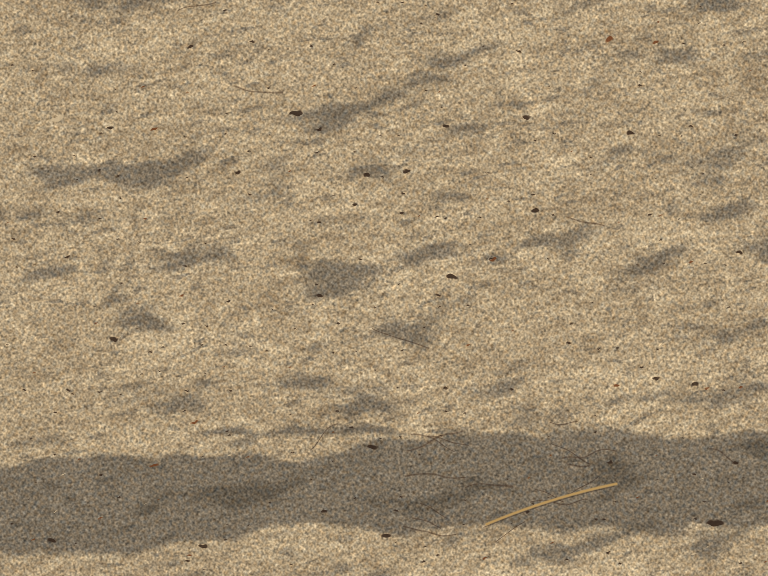
This texture is drawn by a Shadertoy shader. Its source:

```glsl
// Wind-worn beach sand with soft hollows, a broad shadow band, specks and dry twigs.
#define SAND_LIGHT vec3(0.745, 0.660, 0.525)
#define SAND_DARK vec3(0.565, 0.488, 0.382)
#define SHADE vec3(0.465, 0.420, 0.355)
#define DEBRIS vec3(0.200, 0.145, 0.110)
#define STRAW vec3(0.720, 0.580, 0.360)
#define GRAIN 0.42
#define RELIEF 0.75
#define TILT 0.14
#define HOLLOW_LEVEL 0.11
#define TWIGS 22

vec2 hash2(vec2 p) {
    vec3 q = fract(p.xyx * vec3(0.1031, 0.1030, 0.0973));
    q += dot(q, q.yzx + 33.33);
    return fract((q.xx + q.yz) * q.zy);
}

float corner(vec2 cell, vec2 f, vec2 o) {
    return dot(hash2(cell + o + 71.0) * 2.0 - 1.0, f - o);
}

// Gradient noise, roughly -0.7 to 0.7
float noise(vec2 p) {
    vec2 i = floor(p), f = p - i;
    vec2 u = f * f * f * (f * (f * 6.0 - 15.0) + 10.0);
    return mix(mix(corner(i, f, vec2(0, 0)), corner(i, f, vec2(1, 0)), u.x),
               mix(corner(i, f, vec2(0, 1)), corner(i, f, vec2(1, 1)), u.x), u.y);
}

float fbm(vec2 p) {
    float sum = 0.0, amp = 1.0;
    for (int i = 0; i < 4; i++) {
        sum += amp * noise(p);
        p = p * 2.03 + 17.3;
        amp *= 0.5;
    }
    return sum;
}

float segment(vec2 p, vec2 a, vec2 b) {
    vec2 d = b - a;
    return length(p - a - d * clamp(dot(p - a, d) / dot(d, d), 0.0, 1.0));
}

float fill(float d, float px) {
    return 1.0 - smoothstep(-px, px, d);
}

// Shadow lying in the slanted hollows, with small pits between them
float hollows(vec2 q) {
    float n = fbm(q * vec2(6.0, 17.0) + 4.0) + 0.3 * noise(q * vec2(2.5, 4.0) + 9.0);
    float wide = smoothstep(HOLLOW_LEVEL, HOLLOW_LEVEL + 0.34, n);
    float pits = smoothstep(0.22, 0.50, fbm(q * vec2(19.0, 58.0) + 80.0));
    return max(wide, 0.7 * pits);
}

// Long shadow across the foreground, with a broken ridge above it
float shadowBand(vec2 p) {
    float wave = 0.045 * fbm(p * vec2(5.0, 9.0) + 31.0);
    float top = 0.205 + 0.045 * smoothstep(0.50, 0.78, p.x) + wave;
    float base = 0.040 + 0.045 * smoothstep(0.0, 0.6, p.x) + 0.9 * wave;
    float band = smoothstep(base - 0.008, base + 0.008, p.y)
               * (1.0 - smoothstep(top - 0.007, top + 0.007, p.y));
    float ridge = abs(p.y - 0.252 - 0.6 * wave) - 0.006 - 0.4 * wave;
    float span = smoothstep(0.28, 0.38, p.x) * (1.0 - smoothstep(0.66, 0.74, p.x));
    return max(band, span * fill(ridge, 0.005));
}

// Scattered crumbs of bark and shell, in three sizes
vec3 addSpecks(vec3 col, vec2 p, float px) {
    float scale = 7.0;
    for (int i = 0; i < 3; i++) {
        vec2 g = p * scale + float(i) * 37.0;
        vec2 cell = floor(g);
        vec2 r = hash2(cell), s = hash2(cell + 150.0);
        vec2 d = g - cell - 0.3 - 0.4 * s;
        d.y -= (r.y - 0.4) * 0.6 * d.x;
        d += 0.06 * vec2(noise(g * 10.0), noise(g * 10.0 + 40.0));
        float size = mix(0.035, 0.095, s.x * s.y);
        float dist = (length(d * vec2(0.9, 2.0)) - size) / scale;
        vec3 tint = mix(DEBRIS, vec3(0.43, 0.24, 0.13), step(0.78, r.y));
        tint = mix(tint, SAND_LIGHT * 1.08, step(0.93, r.y));
        col = mix(col, tint, 0.85 * step(r.x, 0.23) * fill(dist, 1.2 * px));
        scale *= 1.95;
    }
    return col;
}

// Dark twigs gathered in the shade, a few strays, and one pale straw
vec3 addTwigs(vec3 col, vec2 p, float px) {
    vec2 bent = p + 0.03 * vec2(noise(p * 15.0), noise(p * 15.0 + 50.0));
    for (int i = 0; i < TWIGS; i++) {
        vec2 r = hash2(vec2(float(i), 5.0)), s = hash2(vec2(float(i), 23.0));
        vec2 mid = i < 15 ? mix(vec2(0.72, 0.07), vec2(1.02, 0.24), r)
                          : r * vec2(1.33, 1.0);
        float angle = mix(-0.45, 0.85, s.x);
        vec2 arm = mix(0.018, 0.055, s.y) * vec2(cos(angle), sin(angle));
        float d = segment(bent, mid - arm, mid + arm) - 0.0007;
        col = mix(col, DEBRIS * 1.25, 0.65 * fill(d, px));
    }
    vec2 root = vec2(0.845, 0.09), tip = vec2(1.07, 0.16);
    vec2 bow = p - vec2(0.0, 0.12 * (p.x - root.x) * (tip.x - p.x) * 4.0);
    col = mix(col, DEBRIS, 0.5 * fill(segment(bow, root - 0.005, tip - 0.005) - 0.001, px));
    return mix(col, STRAW, fill(segment(bow, root, tip) - 0.0022, px));
}

void mainImage(out vec4 fragColor, in vec2 fragCoord) {
    float px = 1.0 / iResolution.y;
    vec2 p = fragCoord * px;
    vec2 q = vec2(p.x, p.y - TILT * p.x);
    q += 0.022 * vec2(fbm(p * 9.0), 0.7 * fbm(p * 9.0 + 20.0));

    // Lit sand: broad tone, then trodden lumps
    float tone = 0.67 + 0.5 * fbm(q * vec2(5.0, 13.0) + 60.0);
    tone += RELIEF * noise(q * vec2(24.0, 55.0));
    tone += 0.8 * RELIEF * noise(q * vec2(55.0, 105.0));
    vec3 col = mix(SAND_DARK, SAND_LIGHT, clamp(tone, -0.5, 1.2));

    // Shade, deepest where hollows cross the band
    float hollow = hollows(q), band = shadowBand(p);
    vec3 shade = SHADE * (0.92 + 0.14 * tone) * (1.0 - 0.20 * hollow * band);
    col = mix(col, shade, max(0.88 * hollow, 0.96 * band));

    // Fine grains on a turned lattice, then debris on top
    vec2 t = mat2(0.8, 0.6, -0.6, 0.8) * p;
    float grain = noise(t * 165.0) + 0.9 * noise(t.yx * 270.0 + 7.0);
    col *= 1.0 + GRAIN * grain;
    col += 0.05 * noise(t * 140.0 + 90.0) * vec3(1.0, 0.0, -1.0);
    col = addSpecks(col, p, px);
    col = addTwigs(col, p, px);
    fragColor = vec4(clamp(col, 0.0, 1.0), 1.0);
}
```
